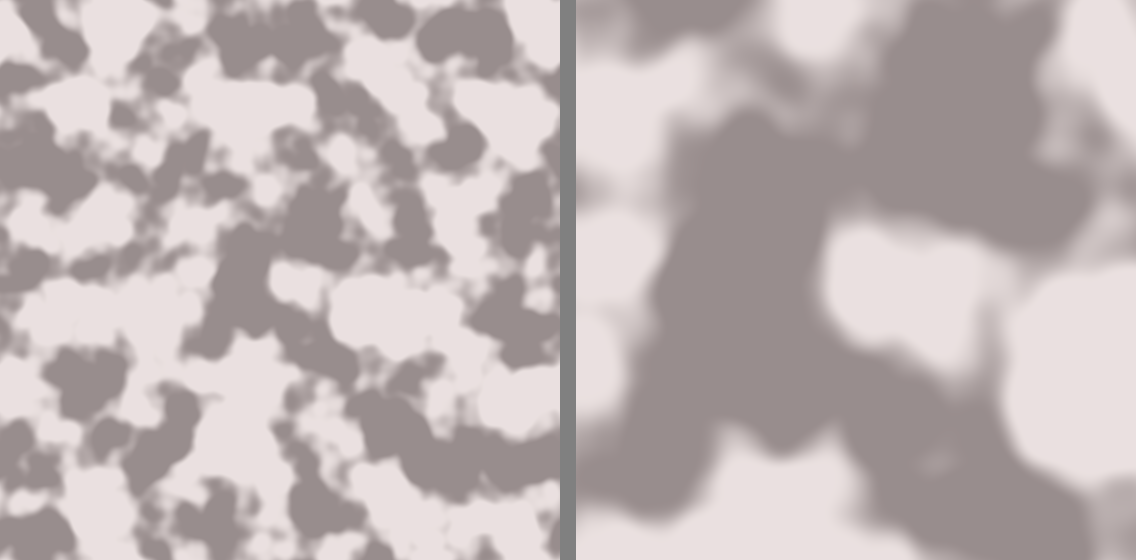
Left, the full canvas; right, a detail of the centre.
Give the GLSL for this texture, as a three.js fragment shader.

```glsl
// Soft-edged taupe blotches on a pale pink ground, tiling in both directions.
varying vec2 vUv;

const vec3 PALE_PINK = vec3(0.918, 0.880, 0.877);
const vec3 TAUPE = vec3(0.596, 0.551, 0.551);

const float BASE_CELLS = 8.0;     // lattice cells across the tile
const float DETAIL_GAIN = 0.46;   // strength of each finer octave
const int OCTAVES = 3;
const float DARK_LEVEL = -0.200;  // noise at or below this is pure taupe
const float LIGHT_LEVEL = 0.152;  // noise at or above this is pure pink

float hash(vec2 p) {
  return fract(sin(dot(p, vec2(127.1, 311.7))) * 43758.5453);
}

// Whole-number wrap; the half keeps the division clear of rounding at the seam
vec2 wrapCorner(vec2 corner, float period) {
  return corner - period * floor((corner + 0.5) / period);
}

// Unit gradient at a lattice corner, wrapped to the period
vec2 cornerGradient(vec2 corner, float period, float seed) {
  float angle = 6.28319 * hash(wrapCorner(corner, period) + seed);
  return vec2(cos(angle), sin(angle));
}

// Gradient noise that repeats every 'period' cells
float tiledNoise(vec2 p, float period, float seed) {
  vec2 cell = floor(p);
  vec2 f = p - cell;
  vec2 blend = f * f * f * (f * (f * 6.0 - 15.0) + 10.0);
  vec2 right = vec2(1.0, 0.0);
  vec2 up = vec2(0.0, 1.0);
  float a = dot(cornerGradient(cell, period, seed), f);
  float b = dot(cornerGradient(cell + right, period, seed), f - right);
  float c = dot(cornerGradient(cell + up, period, seed), f - up);
  float d = dot(cornerGradient(cell + 1.0, period, seed), f - 1.0);
  return mix(mix(a, b, blend.x), mix(c, d, blend.x), blend.y);
}

// Sum of octaves, each shifted so that the lattices do not line up
float blotchField(vec2 uv, float cells, float gain) {
  float sum = 0.0;
  float amplitude = 1.0;
  for (int i = 0; i < OCTAVES; i++) {
    float octave = float(i);
    vec2 shift = octave * vec2(0.47, 0.53);
    sum += amplitude * tiledNoise(uv * cells + shift, cells, 17.0 + 31.0 * octave);
    cells *= 2.0;
    amplitude *= gain;
  }
  return sum;
}

void main() {
  float field = blotchField(vUv, BASE_CELLS, DETAIL_GAIN);
  float lightness = smoothstep(DARK_LEVEL, LIGHT_LEVEL, field);
  gl_FragColor = vec4(mix(TAUPE, PALE_PINK, lightness), 1.0);
}
```
